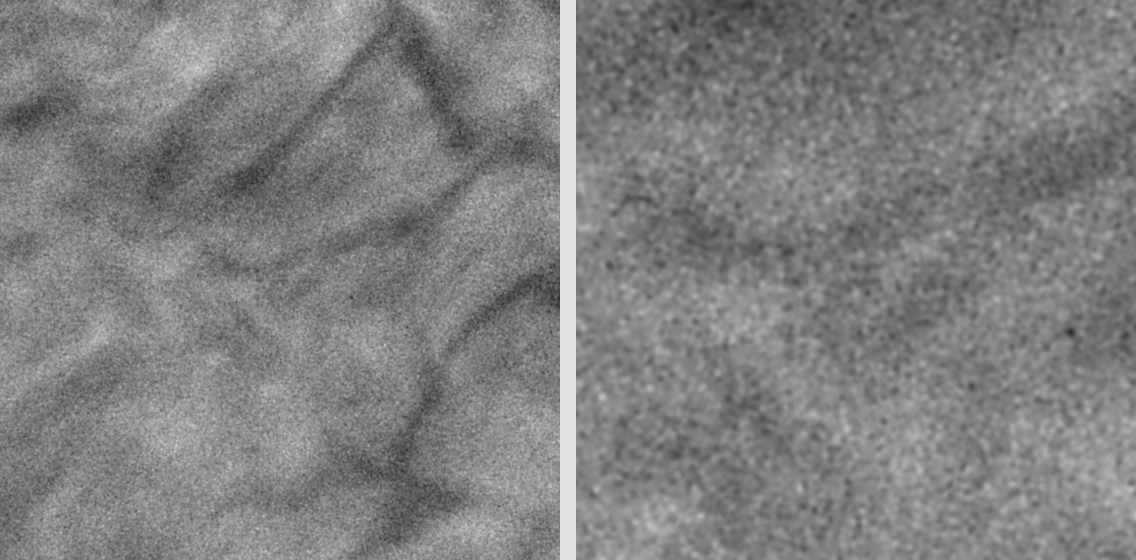
Left, the full canvas; right, a detail of the centre.
Give the GLSL for this texture, as a three.js fragment shader.

```glsl
// Soft grey mottling: smoky patches drawn out along a rising diagonal, cut by
// dark curved creases and covered with fine grain. Patches and grain are cellular
// blob noise, creases are cell borders, and layered sines bend the whole field.

varying vec2 vUv;

const float MID_GREY       = 0.527;
const float FLOW_ANGLE     = 0.66;   // radians above horizontal
const float FLOW_STRETCH   = 1.45;   // length of patches against their width
const float WARP_AMOUNT    = 0.036;
const float PATCH_SCALE    = 5.4;    // largest patches across the canvas
const float PATCH_CONTRAST = 0.112;
const float PATCH_FALLOFF  = 0.80;   // strength of each finer layer
const int   PATCH_LAYERS   = 4;
const float CREASE_SCALE   = 3.6;
const float CREASE_WIDTH   = 0.24;
const float CREASE_DEPTH   = 0.135;
const float GRAIN_SCALE    = 250.0;
const float GRAIN_CONTRAST = 0.080;
const float LOWER_LIGHT    = 0.045;  // brightening towards the bottom

vec3 hash3(vec2 cell) {
  vec3 p = fract(cell.xyx * vec3(0.1031, 0.1030, 0.0973));
  p += dot(p, p.yxz + 33.33);
  return fract((p.xxy + p.yzz) * p.zyx);
}

// Sum of soft light and dark blobs, one at a random place in each cell
float blobNoise(vec2 p) {
  vec2 cell = floor(p);
  vec2 local = p - cell;
  float sum = 0.0;
  for (int y = -1; y <= 1; y++) {
    for (int x = -1; x <= 1; x++) {
      vec2 offset = vec2(float(x), float(y));
      vec3 rnd = hash3(cell + offset + 57.0);
      vec2 toBlob = offset + rnd.xy - local;
      float k = max(0.0, 1.0 - dot(toBlob, toBlob));
      sum += (rnd.z * 2.0 - 1.0) * k * k * k;
    }
  }
  return sum;
}

// Difference of the two nearest distances: zero on the cell borders
float borderDistance(vec2 p) {
  vec2 cell = floor(p);
  vec2 local = p - cell;
  float nearest = 8.0;
  float second = 8.0;
  for (int y = -1; y <= 1; y++) {
    for (int x = -1; x <= 1; x++) {
      vec2 offset = vec2(float(x), float(y));
      float d = length(offset + hash3(cell + offset + 91.0).xy - local);
      second = min(second, max(nearest, d));
      nearest = min(nearest, d);
    }
  }
  return second - nearest;
}

// Layered sines that bend straight features into curves
vec2 sineWarp(vec2 p) {
  vec2 broad = sin(p.yx * vec2(9.0, 7.0) + p * 4.0 + vec2(0.6, 2.1));
  vec2 fine = sin(p.yx * vec2(21.0, 25.0) + broad * 1.5 + vec2(4.0, 1.3));
  return p + WARP_AMOUNT * (broad + 0.4 * fine);
}

// Rotate onto the flow and compress along it
vec2 flowSpace(vec2 p) {
  float c = cos(FLOW_ANGLE);
  float s = sin(FLOW_ANGLE);
  return vec2((c * p.x + s * p.y) / FLOW_STRETCH, c * p.y - s * p.x);
}

// Fine layers grow stronger with height, so the top is busier
float patches(vec2 p, float height) {
  float sum = 0.0;
  float gain = PATCH_CONTRAST;
  float scale = PATCH_SCALE;
  for (int i = 0; i < PATCH_LAYERS; i++) {
    sum += gain * blobNoise(p * scale + float(i) * 17.3);
    gain *= PATCH_FALLOFF * mix(0.78, 1.05, height);
    scale *= 1.85;
  }
  return sum;
}

// Dark borders that fade in and out along their length
float creases(vec2 p) {
  float line = 1.0 - smoothstep(0.0, CREASE_WIDTH, borderDistance(p * CREASE_SCALE));
  float presence = smoothstep(-0.4, 0.4, blobNoise(p * 4.0 + 40.0));
  return CREASE_DEPTH * line * presence;
}

// Two layers of tiny blobs, so that no gaps show between them
float grain(vec2 p) {
  float small = blobNoise(p * GRAIN_SCALE);
  float large = blobNoise(p.yx * GRAIN_SCALE * 0.83 + 11.7);
  return GRAIN_CONTRAST * (small + large);
}

void main() {
  vec2 flow = flowSpace(sineWarp(vUv));
  float grey = MID_GREY + LOWER_LIGHT * (0.5 - vUv.y);
  grey += patches(flow, vUv.y) - creases(flow) + grain(vUv);
  gl_FragColor = vec4(vec3(grey), 1.0);
}
```
